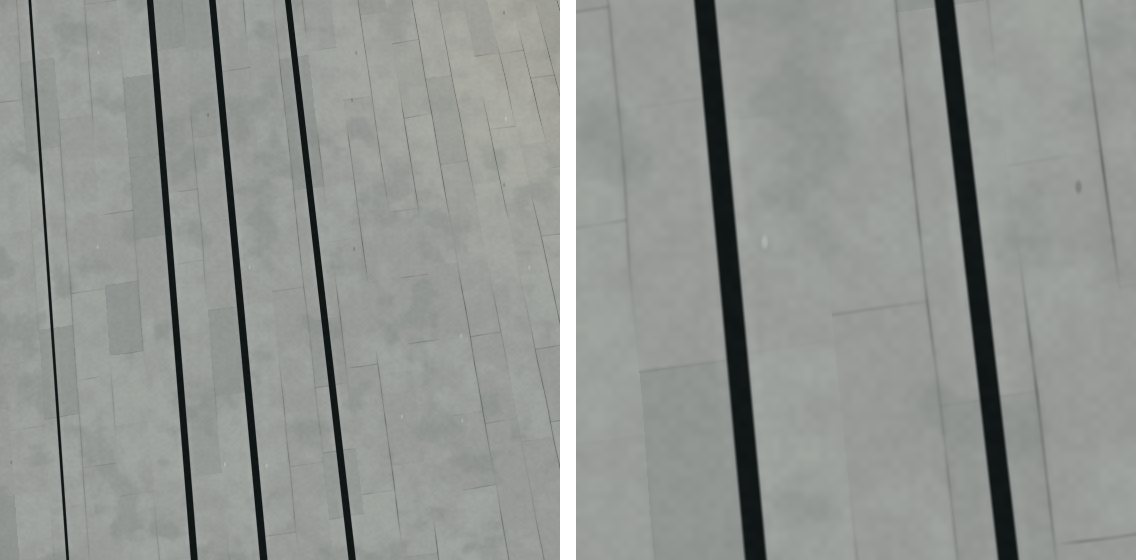
Left: the whole. Right: its middle third, enlarged.
Give the GLSL for this texture, as a three.js fragment shader.

```glsl
varying vec2 vUv;

const vec3 STONE_MID = vec3(0.590, 0.602, 0.590);
const vec3 STONE_LIGHT = vec3(0.622, 0.638, 0.620);
const vec3 STONE_DARK = vec3(0.535, 0.553, 0.545);
const vec3 SEAM_COLOR = vec3(0.35, 0.355, 0.35);
const vec3 SLOT_COLOR = vec3(0.065, 0.085, 0.088);
const vec3 SUN_TINT = vec3(0.055, 0.042, 0.022);

const vec4 SLOT_X = vec4(0.121, 0.347, 0.471, 0.629);
const vec4 SLOT_HALF = vec4(0.0024, 0.0061, 0.0066, 0.0064);
const vec3 FAN = vec3(0.068, -0.02, 0.15); // lean as a quadratic across
const float COLUMN_WIDTH = 0.0625;
const float COLUMN_START = 0.034;
const float ROW_TILT = 0.15;
const float SEAM_HALF = 0.0009;
const float EDGE = 0.0014;

float hash(vec2 p) {
  return fract(sin(dot(p, vec2(127.1, 311.7))) * 43758.5453);
}

float noise(vec2 p) {
  vec2 i = floor(p);
  vec2 f = fract(p);
  f = f * f * (3.0 - 2.0 * f);
  return mix(mix(hash(i), hash(i + vec2(1.0, 0.0)), f.x),
             mix(hash(i + vec2(0.0, 1.0)), hash(i + vec2(1.0, 1.0)), f.x), f.y);
}

float fbm(vec2 p) {
  float sum = 0.0;
  float gain = 0.5;
  for (int i = 0; i < 4; i++) {
    sum += gain * noise(p);
    p = p * 2.03 + 17.3;
    gain *= 0.5;
  }
  return sum / 0.9375;
}

// Position across the fan, measured where each line meets the lower edge
float fanCoordinate(vec2 p) {
  float s = p.x;
  for (int i = 0; i < 6; i++) {
    s = p.x + p.y * (FAN.x + s * (FAN.y + s * FAN.z));
  }
  return s;
}

float stroke(float d, float halfWidth) {
  return 1.0 - smoothstep(halfWidth - EDGE, halfWidth + EDGE, d);
}

void main() {
  float s = fanCoordinate(vUv);
  float wobble = 0.002 * (noise(vec2(s * 20.0, vUv.y * 14.0)) - 0.5);

  // Slabs: leaning columns with staggered rows
  float across = (s + wobble - COLUMN_START) / COLUMN_WIDTH;
  float column = floor(across);
  float rowHeight = mix(0.115, 0.175, hash(vec2(column, 3.0)));
  float along = (vUv.y - ROW_TILT * vUv.x + wobble) / rowHeight
              + hash(vec2(column, 9.0));
  vec2 slab = vec2(column, floor(along));
  float slabTone = hash(slab + 5.0);

  // Stone tone and weathering
  float cloud = fbm(vUv * 9.0);
  float mottle = fbm(vUv * 38.0 + 4.0);
  float grain = noise(vUv * 210.0) - 0.5;
  float tone = 0.42 + 0.5 * (slabTone - 0.5) + 0.9 * (cloud - 0.5) + 1.0 * (mottle - 0.5);
  vec3 color = mix(STONE_MID, STONE_LIGHT, smoothstep(0.1, 0.85, tone));
  float darkSlab = smoothstep(0.80, 0.95, hash(slab + 31.0));
  color = mix(color, STONE_DARK, darkSlab * (0.35 + 0.4 * mottle));
  color = mix(color, STONE_DARK, 0.55 * smoothstep(0.56, 0.76, fbm(vUv * 17.0 + 60.0)));
  color += 0.022 * grain;
  color += SUN_TINT * smoothstep(0.55, 0.0, distance(vUv, vec2(1.0, 0.92)));

  // Broken seams between columns, stronger to the right
  float nearest = floor(across + 0.5);
  float seamDistance = abs(across - nearest) * COLUMN_WIDTH;
  float seamWear = smoothstep(0.34, 0.72, noise(vec2(nearest * 7.3, vUv.y * 7.0)))
                 * (0.45 + 0.55 * noise(vec2(nearest * 3.1, vUv.y * 60.0)));
  float seamStrength = mix(0.35, 0.8, smoothstep(0.35, 0.9, s));
  color = mix(color, SEAM_COLOR, stroke(seamDistance, SEAM_HALF) * seamWear * seamStrength);
  color -= 0.02 * seamWear * (1.0 - smoothstep(0.0, 0.006, seamDistance));

  // Fainter joints between rows
  float joint = floor(along + 0.5);
  float jointDistance = abs(along - joint) * rowHeight;
  float jointWear = smoothstep(0.45, 0.95, hash(vec2(column, joint) + 13.0))
                  * noise(vUv * 55.0);
  color = mix(color, SEAM_COLOR, 0.5 * stroke(jointDistance, SEAM_HALF) * jointWear);

  // Sparse chips and stains
  vec2 chipCell = floor(vUv * 26.0);
  vec2 chipOffset = fract(vUv * 26.0) - 0.3 - 0.4 * hash(chipCell + 2.0);
  float chip = step(0.96, hash(chipCell + 41.0))
             * (1.0 - smoothstep(0.03, 0.12, length(chipOffset * vec2(1.6, 0.8))));
  color += chip * (hash(chipCell + 8.0) > 0.6 ? 0.08 : -0.10);

  // Open slots with a pale worn rim
  vec4 slotDistance = abs(vec4(s) - SLOT_X) - SLOT_HALF;
  float slot = min(min(slotDistance.x, slotDistance.y), min(slotDistance.z, slotDistance.w));
  float rim = smoothstep(0.0, 0.003, slot) * (1.0 - smoothstep(0.004, 0.010, slot));
  color += 0.025 * rim * noise(vec2(s * 40.0, vUv.y * 22.0));
  vec3 slotTone = SLOT_COLOR + 0.015 * grain;
  color = mix(color, slotTone, 1.0 - smoothstep(-EDGE, EDGE, slot));

  gl_FragColor = vec4(color, 1.0);
}
```
